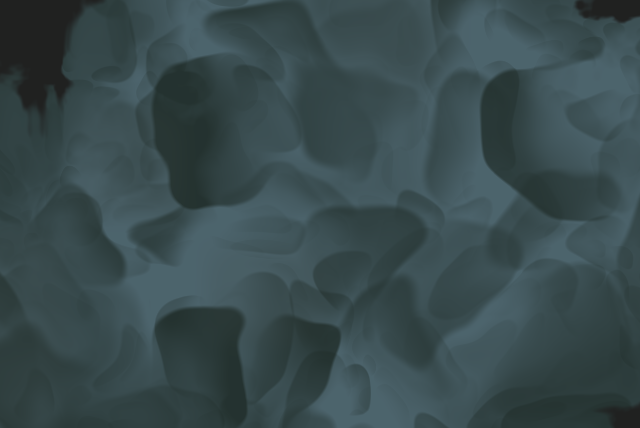
A WebGL 1 fragment shader for this texture:

```glsl
precision highp float;
uniform vec2 u_resolution;

const vec3 SHADOW = vec3(0.143, 0.198, 0.188);
const vec3 GLOW = vec3(0.300, 0.392, 0.425);
const vec3 WARM_GREY = vec3(0.225, 0.275, 0.270);
const vec3 VOID = vec3(0.125, 0.128, 0.125);
const float LARGE_SCALE = 3.6;
const float MID_SCALE = 6.2;
const float FINE_SCALE = 12.0;
const float WARP = 0.075;
const float HALO_WIDTH = 0.15;
const float HALO_STRENGTH = 0.20;
const float CONTRAST = 1.55;
const float PIVOT = 0.50;
const float MID_TONE = 0.43;
const float TAU = 6.2831853;

float hash(vec2 p) {
  vec3 q = fract(p.xyx * vec3(0.1031, 0.1030, 0.0973));
  q += dot(q, q.yzx + 33.33);
  return fract((q.x + q.y) * q.z);
}

float noise(vec2 p) {
  vec2 cell = floor(p);
  vec2 f = fract(p);
  f = f * f * f * (f * (f * 6.0 - 15.0) + 10.0);
  float low = mix(hash(cell), hash(cell + vec2(1.0, 0.0)), f.x);
  float high = mix(hash(cell + vec2(0.0, 1.0)), hash(cell + 1.0), f.x);
  return mix(low, high, f.y);
}

float fbm(vec2 p) {
  float sum = 0.0;
  float weight = 0.5;
  for (int i = 0; i < 4; i++) {
    sum += weight * noise(p);
    p = p * 2.03 + 17.7;
    weight *= 0.5;
  }
  return sum / 0.9375;
}

vec2 warp(vec2 p) {
  vec2 broad = vec2(noise(p * 4.0 + 3.1), noise(p * 4.0 + 41.7)) - 0.5;
  vec2 small = vec2(noise(p * 10.0 + 9.2), noise(p * 10.0 + 63.4)) - 0.5;
  return p + WARP * (2.0 * broad + 0.55 * small);
}

// Paints overlapping lobes: a crisp dark cap that dissolves on the far side
float paintBillows(float tone, vec2 p, float scale, float strength, float seed) {
  p = p * scale + seed;
  vec2 home = floor(p);
  for (int j = -1; j <= 1; j++) {
    for (int i = -1; i <= 1; i++) {
      vec2 cell = home + vec2(float(i), float(j));
      vec2 jitter = vec2(hash(cell + 11.0), hash(cell + 27.0)) - 0.5;
      float pick = hash(cell + 39.0);
      float turn = TAU * hash(cell + 53.0);
      float radius = mix(0.34, 0.60, hash(cell + 71.0));
      float stretch = mix(0.82, 1.22, hash(cell + 83.0));

      vec2 q = p - cell - 0.5 - 0.7 * jitter;
      q = mat2(cos(turn), -sin(turn), sin(turn), cos(turn)) * q;
      q *= vec2(stretch, 1.0 / stretch);
      float angle = atan(q.y, q.x + 0.0001);
      float lobes = 1.0 + 0.09 * sin(3.0 * angle + 9.0 * pick);
      float d = length(q) - radius * lobes;

      // Cap faces mostly upward in canvas space
      float facing = 0.25 * TAU + 3.6 * (hash(cell + 97.0) - 0.5) - turn;
      float along = dot(q, vec2(cos(facing), sin(facing))) / radius;
      float cap = smoothstep(-0.85, 0.50, along);
      float edge = mix(0.03, 0.12, pick * pick);
      float inside = 1.0 - smoothstep(-edge, 0.015, d);
      float amount = strength * mix(0.55, 1.0, hash(cell + 109.0));

      float halo = (1.0 - smoothstep(0.0, HALO_WIDTH, d)) * cap;
      tone = mix(tone, 1.0, HALO_STRENGTH * amount * halo * (1.0 - inside));
      float core = smoothstep(0.0, 0.45, -d);
      float lobeTone = 0.06 + 0.32 * pick + 0.30 * core * hash(cell + 127.0);
      tone = mix(tone, lobeTone, amount * inside * cap);
    }
  }
  return tone;
}

// Distance from the empty corners, with a frayed border
float cloudDepth(vec2 p, float aspect) {
  float topLeft = length((p - vec2(0.0, 1.0)) * vec2(0.85, 0.9)) - 0.19;
  float topRight = length(p - vec2(aspect, 1.0)) - 0.05;
  float lowRight = length((p - vec2(aspect, 0.0)) * vec2(1.2, 0.8)) - 0.13;
  float fray = 0.24 * (fbm(p * 9.0 + 5.0) - 0.5);
  return min(topLeft, min(topRight, lowRight)) + fray;
}

void main() {
  vec2 p = gl_FragCoord.xy / u_resolution.y;
  float aspect = u_resolution.x / u_resolution.y;
  vec2 w = warp(p);
  float depth = cloudDepth(w, aspect);
  float heart = smoothstep(0.02, 0.32, depth);

  // Backlit haze, then lobes from fine to large
  float tone = 0.44 + 0.95 * (fbm(w * 2.4 + 8.0) - 0.12);
  tone = paintBillows(tone, w, FINE_SCALE, mix(0.36, 0.10, heart), 19.0);
  tone = paintBillows(tone, w, MID_SCALE, 0.42, 47.0);
  tone = paintBillows(tone, w, LARGE_SCALE, 0.94 * heart, 85.0);
  tone += 0.30 * (noise(p * 2.3 + 31.0) - 0.5);
  tone = (tone - PIVOT) * CONTRAST + MID_TONE;
  tone *= mix(0.50, 1.0, heart);

  vec3 color = mix(SHADOW, GLOW, clamp(tone, 0.0, 1.0));
  float warmth = smoothstep(0.52, 0.80, noise(p * 3.2 + 14.0));
  color = mix(color, WARM_GREY, 0.18 * warmth);
  color = mix(VOID, color, smoothstep(-0.015, 0.025, depth));
  gl_FragColor = vec4(color, 1.0);
}
```
